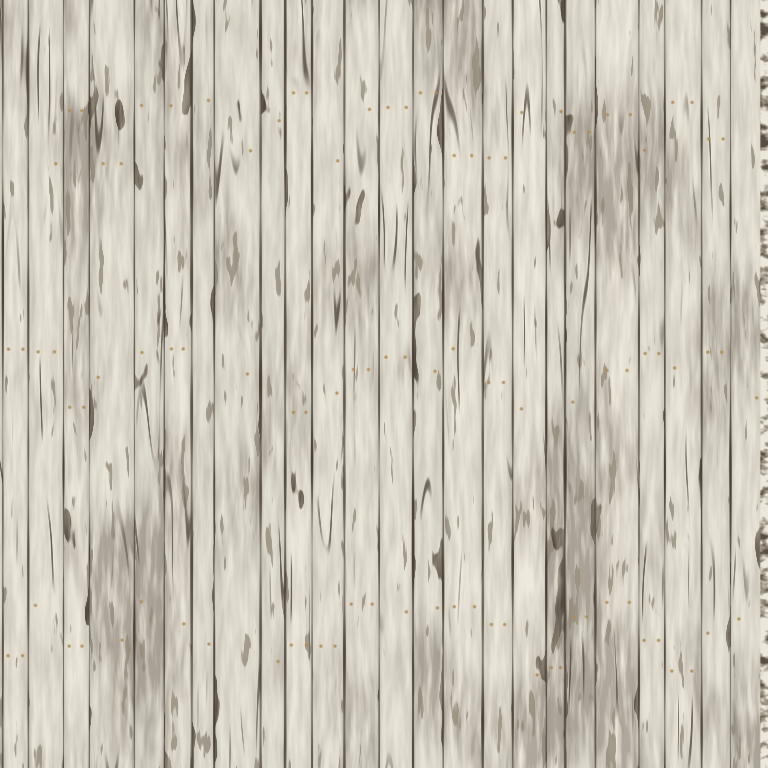
A Shadertoy shader for this texture:

```glsl
const float PLANKS = 24.0;       // boards across
const float BOARD_EDGE = 0.99;   // where the boards end and the edge strip starts
const float WIDTH_JITTER = 0.5;  // unevenness of board widths
const float SEAM_WIDTH = 0.0011;
const float NAIL_ROWS = 3.0;
const float NAIL_RADIUS = 0.0021;
const vec3 PAINT = vec3(0.925, 0.907, 0.857);
const vec3 WORN = vec3(0.705, 0.675, 0.63);
const vec3 BARE = vec3(0.58, 0.545, 0.485);
const vec3 DARK = vec3(0.29, 0.25, 0.21);
const vec3 RUST = vec3(0.68, 0.55, 0.34);

float hash(vec2 p) {
    vec3 q = fract(p.xyx * 0.1031);
    q += dot(q, q.yzx + 33.33);
    return fract((q.x + q.y) * q.z);
}

float cornerGradient(vec2 cell, vec2 offset) {
    float angle = 6.2832 * hash(cell);
    return dot(vec2(cos(angle), sin(angle)), offset);
}

float gradientNoise(vec2 p) {
    vec2 i = floor(p), f = fract(p);
    vec2 u = f * f * f * (f * (f * 6.0 - 15.0) + 10.0);
    vec2 e = vec2(1.0, 0.0);
    float low = mix(cornerGradient(i, f), cornerGradient(i + e.xy, f - e.xy), u.x);
    float high = mix(cornerGradient(i + e.yx, f - e.yx), cornerGradient(i + e.xx, f - e.xx), u.x);
    return mix(low, high, u.y);
}

float fbm(vec2 p) {
    float sum = 0.0, amplitude = 1.0;
    for (int i = 0; i < 3; i++) {
        sum += amplitude * gradientNoise(p);
        p = p * 2.03 + 17.7;
        amplitude *= 0.5;
    }
    return sum;
}

float seamPosition(float index) {
    float shift = WIDTH_JITTER * (hash(vec2(index + 40.0, 3.0)) - 0.5);
    return (index + shift) * BOARD_EDGE / PLANKS;
}

// Ochre nail heads, up to two per board in each row
float nailMask(vec2 uv, float id, float left, float right, float pixel) {
    float mask = 0.0;
    float row = floor(uv.y * NAIL_ROWS);
    for (int i = 0; i < 2; i++) {
        float key = row * 2.0 + float(i);
        float across = 0.25 + 0.5 * float(i) + 0.12 * (hash(vec2(id + 60.0, key)) - 0.5);
        float up = 0.5 + 0.3 * (hash(vec2(id + 90.0, row)) - 0.5);
        vec2 center = vec2(mix(left, right, across), (row + up) / NAIL_ROWS);
        float shown = step(0.35, hash(vec2(id + 120.0, key)));
        float r = length(uv - center);
        mask = max(mask, shown * (1.0 - smoothstep(NAIL_RADIUS - pixel, NAIL_RADIUS + pixel, r)));
    }
    return mask;
}

vec3 boards(vec2 uv, float pixel) {
    // Board under this point and distance to its nearest side
    float nearest = floor(uv.x * PLANKS / BOARD_EDGE + 0.5);
    float id = nearest - step(uv.x, seamPosition(nearest));
    float left = seamPosition(id), right = seamPosition(id + 1.0);
    float side = min(uv.x - left, right - uv.x);
    float character = hash(vec2(id + 11.0, 5.0));

    // Wood coordinates differ per board and wander slightly
    vec2 p = uv + vec2(id * 0.37 + 2.0, character * 9.0);
    p.x += 0.004 * gradientNoise(p * vec2(22.0, 8.0));
    float grain = fbm(p * vec2(110.0, 13.0));

    // Soft weathered patches in the paint
    float patches = gradientNoise(uv * vec2(7.0, 4.0) + 5.3)
        + 0.6 * gradientNoise(p * vec2(9.0, 5.0)) + 0.45 * (character - 0.5);
    float wear = smoothstep(-0.1, 0.6, patches);
    float fade = 0.17 + 0.4 * grain + wear * (0.75 + 0.8 * grain);
    vec3 color = mix(PAINT, WORN, clamp(fade, 0.0, 1.1));
    color *= mix(0.965, 1.01, hash(vec2(id + 31.0, 8.0)));

    // Small flakes
    float flakes = fbm(p * vec2(72.0, 12.0) + 31.0);
    float threshold = mix(0.46, 0.24, wear);
    color = mix(color, BARE, 0.8 * smoothstep(threshold, threshold + 0.12, flakes));

    // Long splits along the grain
    float split = 1.0 - smoothstep(0.015, 0.065, abs(gradientNoise(p * vec2(45.0, 3.5))));
    split *= smoothstep(0.12, 0.4, gradientNoise(p * vec2(20.0, 7.0) + 9.0));
    color = mix(color, DARK, 0.75 * split);

    // Larger peeled pieces, mostly along board sides
    float peel = fbm(p * vec2(27.0, 7.5) + 53.0) + 0.12 * flakes
        + 0.32 * exp(-side / 0.006) + 0.25 * (character - 0.5);
    vec3 peelColor = mix(BARE, DARK, clamp(0.45 + grain, 0.0, 1.0));
    color = mix(color, peelColor, 0.9 * smoothstep(0.64, 0.7, peel));

    color = mix(color, RUST, 0.85 * nailMask(uv, id, left, right, pixel));

    // Shaded sides and uneven dark seams
    color *= 1.0 - 0.12 * exp(-side / 0.0035);
    float along = gradientNoise(vec2(nearest * 3.7 + 0.5, uv.y * 9.0));
    float gap = SEAM_WIDTH * (0.7 + 0.8 * hash(vec2(nearest + 20.0, 1.0)) + along);
    float seam = 1.0 - smoothstep(gap - 0.6 * pixel, gap + 0.6 * pixel, side);
    return mix(color, DARK, seam * clamp(0.72 + 0.6 * along, 0.0, 1.0));
}

// Narrow strip of smeared horizontal bands
vec3 edgeStrip(vec2 uv) {
    float bands = fbm(vec2(uv.x * 40.0, uv.y * 62.0));
    vec3 color = mix(BARE, PAINT, smoothstep(-0.25, 0.12, bands));
    return mix(color, DARK, 0.8 * smoothstep(0.2, 0.45, -bands));
}

void mainImage(out vec4 fragColor, in vec2 fragCoord) {
    vec2 uv = fragCoord / iResolution.xy;
    float pixel = 1.0 / min(iResolution.x, iResolution.y);
    float strip = smoothstep(BOARD_EDGE - pixel, BOARD_EDGE + pixel, uv.x);
    fragColor = vec4(mix(boards(uv, pixel), edgeStrip(uv), strip), 1.0);
}
```
